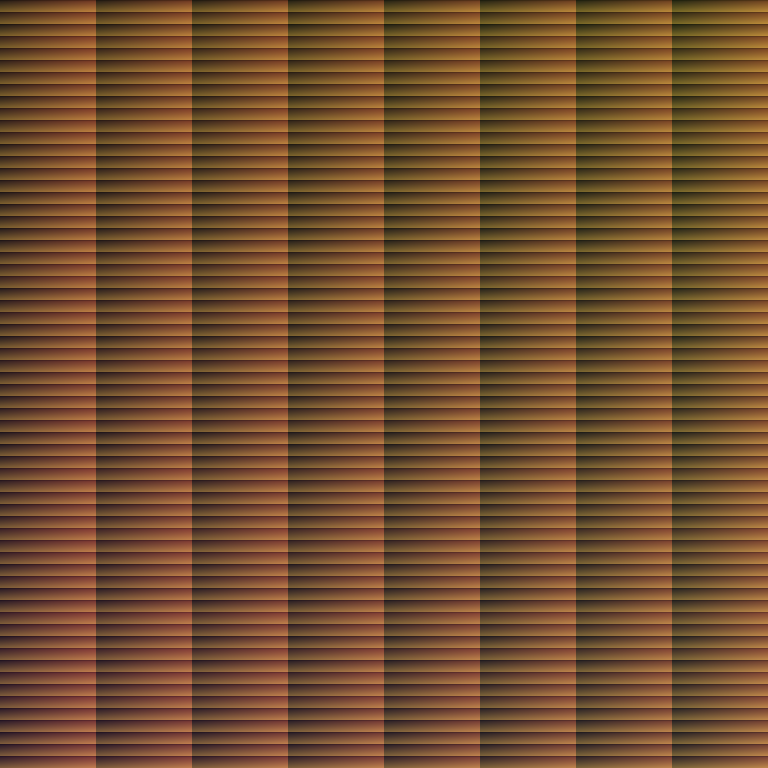
Write a Shadertoy shader that draws this pattern.

```glsl
// Stacked thin slats in broad vertical columns, in bronze and umber tones.
// Two sawtooth ramps blend four corner colours in every cell; a hash tints
// each row, and a slow drift runs from plum (lower left) to olive (upper right).

#define COLUMNS 8.0
#define ROWS 64.0
#define SHADOW_WIDTH 0.16
#define SHADOW_DEPTH 0.22
#define ROW_VARIATION 0.09
#define UMBER vec3(0.17, 0.13, 0.12)
#define RUST vec3(0.47, 0.23, 0.175)
#define OLIVE vec3(0.48, 0.39, 0.19)
#define GOLD vec3(0.75, 0.52, 0.27)

float hash(float n) {
    return fract(sin(n * 12.99 + 4.1) * 4375.85);
}

// Rising ramp whose drop is softened over half a pixel.
float softSaw(float x, float pixel) {
    float s = fract(x);
    return min(s, (1.0 - s) / (0.5 * pixel));
}

void mainImage(out vec4 fragColor, in vec2 fragCoord) {
    vec2 uv = fragCoord / iResolution.xy;
    vec2 cells = vec2(COLUMNS, ROWS);
    vec2 pixel = cells / iResolution.xy;

    // Ramps: across rises to the right, down rises toward the slat's lower lip.
    float across = softSaw(uv.x * COLUMNS, pixel.x);
    float depth = (1.0 - uv.y) * ROWS;
    float down = softSaw(depth, pixel.y);

    // Corner colours of one cell.
    vec3 upper = mix(UMBER, RUST, across);
    vec3 lower = mix(OLIVE, GOLD, across);
    vec3 color = mix(upper, lower, pow(down, 1.1));

    // Thin shadow under the slat above.
    color *= 1.0 - SHADOW_DEPTH * (1.0 - smoothstep(0.0, SHADOW_WIDTH, down));

    // Uneven warmth from row to row, strongest near the upper edge.
    float tone = hash(floor(depth)) - 0.5;
    color += ROW_VARIATION * tone * (1.0 - down) * vec3(1.0, 0.3, 0.2);

    // Slow drift over the whole canvas.
    vec2 drift = uv - 0.5;
    color += drift.x * vec3(-0.01, 0.045, -0.015);
    color += drift.y * vec3(-0.015, 0.015, -0.075);

    fragColor = vec4(clamp(color, 0.0, 1.0), 1.0);
}
```
